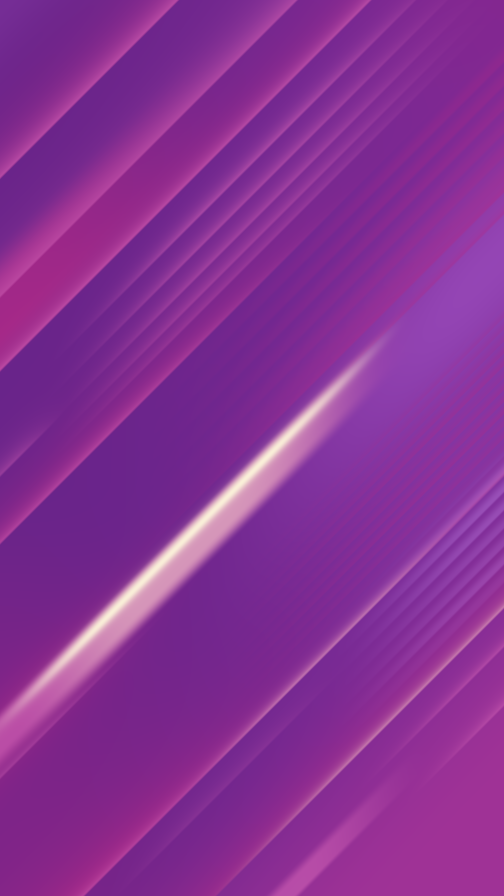
This background is drawn by a WebGL 1 fragment shader. Its source:

```glsl
precision highp float;
// Diagonal blades of pink and cream light across a violet gradient.
uniform vec2 u_resolution;

float hash(float n) {
  n = fract(n * 0.1031);
  n *= n + 33.33;
  return fract(n * (n + n));
}

// Smooth window that rises from a to b and falls from c to d.
float span(float a, float b, float c, float d, float x) {
  return smoothstep(a, b, x) * (1.0 - smoothstep(c, d, x));
}

float bump(float x, float width) {
  x /= width;
  return exp(-x * x);
}

// Glow that builds towards a crisp edge at zero, dark beyond it.
float blade(float x, float width) {
  float soft = max(0.004, 1.0 / u_resolution.x);
  return exp(min(x, 0.0) / width) * (1.0 - smoothstep(-soft, soft, x));
}

// Repeated blades, each with its own strength.
float stripes(float x, float period) {
  float cell = x / period;
  float f = fract(cell);
  float profile = smoothstep(0.0, 0.75, f) * (1.0 - smoothstep(0.8, 1.0, f));
  return profile * (0.5 + 0.5 * hash(floor(cell) + 7.0));
}

void main() {
  vec2 uv = gl_FragCoord.xy / u_resolution;
  float x = uv.x;
  float y = (1.0 - uv.y) * 1.7778;
  float d = x + y; // distance across the blades, from the top left

  vec3 magenta = vec3(0.69, 0.16, 0.53);
  vec3 pink = vec3(0.78, 0.35, 0.69);
  vec3 rose = vec3(0.86, 0.64, 0.74);
  vec3 cream = vec3(0.98, 0.94, 0.85);
  vec3 lilac = vec3(0.60, 0.29, 0.73);

  // Broad background colour
  vec3 col = mix(vec3(0.41, 0.14, 0.54), vec3(0.47, 0.16, 0.58), smoothstep(0.0, 1.0, x));
  col = mix(col, vec3(0.50, 0.14, 0.53), 0.8 * (1.0 - smoothstep(0.0, 0.5, x)) * smoothstep(0.95, 1.4, y));
  col = mix(col, vec3(0.53, 0.15, 0.56), 0.7 * smoothstep(0.55, 1.0, x) * (1.0 - smoothstep(0.0, 0.6, y)));
  col = mix(col, lilac, 0.85 * bump(d - 1.50, 0.20) * smoothstep(0.35, 0.95, x));
  col = mix(col, lilac, 0.35 * bump(d - 1.85, 0.22) * smoothstep(0.5, 1.0, x));
  col = mix(col, vec3(0.64, 0.20, 0.59), 0.9 * smoothstep(1.95, 2.55, d));

  // Wide blades at the upper left
  float left = 1.0 - smoothstep(0.0, 0.5, x);
  col = mix(col, lilac, 0.25 * bump(d, 0.12));
  col = mix(col, magenta, 0.55 * blade(d - 0.354, 0.09));
  col = mix(col, pink, 0.75 * blade(d - 0.354, 0.032));
  col = mix(col, magenta, 0.75 * left * span(0.48, 0.58, 0.66, 0.75, d));
  col = mix(col, pink, 0.75 * blade(d - 0.590, 0.05));
  col = mix(col, magenta, 0.8 * blade(d - 0.736, 0.09) * (1.0 - 0.5 * smoothstep(0.1, 0.7, x)));
  col = mix(col, pink, 0.75 * blade(d - 0.736, 0.020));

  // Narrowing run of blades towards the upper right
  for (int i = 0; i < 5; i++) {
    float k = float(i);
    float edge = 0.825 + 0.068 * k - 0.005 * k * k;
    float reach = span(0.08, 0.42, 0.55, 1.0, x);
    col = mix(col, pink, (0.72 - 0.07 * k) * reach * blade(d - edge, 0.022));
  }
  col = mix(col, magenta, 0.65 * blade(d - 1.079, 0.07) * (1.0 - smoothstep(0.2, 0.9, x)));
  col = mix(col, pink, 0.6 * blade(d - 1.079, 0.018) * (1.0 - smoothstep(0.15, 0.75, x)));
  col = mix(col, pink, 0.5 * blade(d - 0.945, 0.025) * (1.0 - smoothstep(0.02, 0.14, x)));

  // Faint ribs on both sides of the beam
  float ribs = stripes(d, 0.047) * span(1.07, 1.10, 1.25, 1.42, d);
  col = mix(col, magenta, 0.38 * ribs * smoothstep(0.25, 0.85, x));
  ribs = stripes(d, 0.024) * span(1.58, 1.66, 1.83, 1.95, d);
  col = mix(col, magenta, 0.35 * ribs * smoothstep(0.4, 0.9, x));
  ribs = stripes(d, 0.036) * span(1.88, 1.94, 2.10, 2.20, d);
  col = mix(col, vec3(0.66, 0.40, 0.80), 0.6 * ribs * smoothstep(0.65, 1.0, x));

  // Magenta folds above the beam
  col = mix(col, magenta, 0.5 * blade(d - 1.382, 0.05) * smoothstep(0.2, 0.8, x));
  col = mix(col, magenta, 0.5 * blade(d - 1.425, 0.018) * smoothstep(0.45, 0.9, x));

  // Cream beam with a rose underside
  float body = span(1.405, 1.435, 1.49, 1.535, d);
  col = mix(col, magenta, 0.45 * bump(d - 1.46, 0.09) * left);
  col = mix(col, pink, 0.75 * body * (1.0 - smoothstep(0.5, 0.85, x)));
  col = mix(col, rose, 0.85 * body * span(0.02, 0.28, 0.45, 0.78, x));
  col = mix(col, pink, 0.5 * blade(d - 1.545, 0.02) * (1.0 - smoothstep(0.05, 0.35, x)));
  col = mix(col, rose, 0.45 * bump(d - 1.437, 0.028) * span(-0.1, 0.3, 0.5, 0.8, x));
  col = mix(col, cream, bump(d - 1.437, 0.015) * span(-0.05, 0.22, 0.52, 0.82, x));

  // Lower blades
  col = mix(col, magenta, 0.85 * blade(d - 1.944, 0.11) * (1.0 - smoothstep(0.15, 0.8, x)));
  col = mix(col, pink, 0.6 * blade(d - 1.944, 0.014));
  col = mix(col, rose, 0.65 * blade(d - 1.944, 0.010) * span(0.35, 0.6, 0.7, 0.95, x));
  col = mix(col, pink, 0.25 * blade(d - 2.01, 0.03) * span(0.2, 0.4, 0.5, 0.7, x));
  col = mix(col, magenta, 0.5 * blade(d - 2.206, 0.08));
  col = mix(col, rose, 0.8 * blade(d - 2.206, 0.012) * smoothstep(0.35, 0.75, x));
  col = mix(col, pink, 0.7 * blade(d - 2.283, 0.015) * smoothstep(0.7, 0.95, x));
  col = mix(col, pink, 0.7 * span(2.30, 2.33, 2.36, 2.375, d) * (1.0 - smoothstep(0.6, 0.85, x)));
  col = mix(col, pink, 0.7 * blade(d - 2.40, 0.018) * smoothstep(0.8, 1.0, x));

  gl_FragColor = vec4(col, 1.0);
}
```
